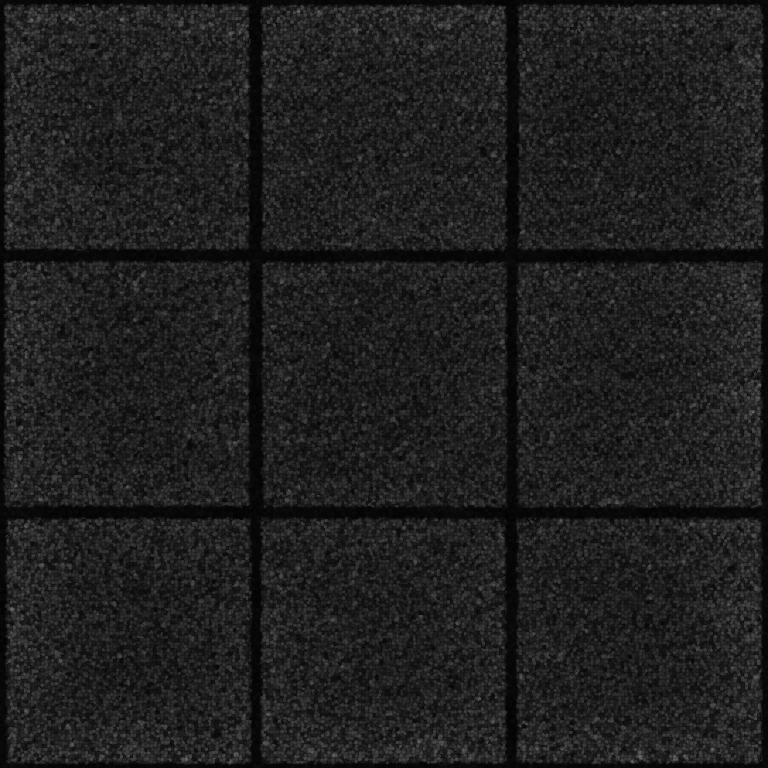
A Shadertoy shader for this texture:

```glsl
// Three by three dark concrete pavers with narrow, nearly black joints.
// Cellular noise at two scales makes the aggregate; sines fray the edges,
// and hashed blots and a paler rim weather each paver differently.

vec3 hash3(vec2 p) {
    vec3 k = vec3(dot(p, vec2(127.1, 311.7)),
                  dot(p, vec2(269.5, 183.3)),
                  dot(p, vec2(419.2, 371.9)));
    return fract(sin(k) * 43758.5);
}

// Distance to the nearest stone centre, and that stone's random tone.
vec2 stones(vec2 p) {
    vec2 cell = floor(p), nearest = vec2(9.0, 0.0);
    for (int j = -1; j <= 1; j++)
    for (int i = -1; i <= 1; i++) {
        vec2 c = cell + vec2(i, j);
        vec3 h = hash3(c);
        float d = length(c + 0.15 + 0.7 * h.xy - p);
        if (d < nearest.x) nearest = vec2(d, h.z);
    }
    return nearest;
}

// Slow layered waves, roughly -1 to 1.
float waves(vec2 p) {
    return 0.5 * sin(p.x + 1.7 * sin(p.y * 0.8))
         + 0.3 * sin(p.y * 2.3 + 1.3 * sin(p.x * 1.7))
         + 0.2 * sin(p.x * 4.1 - p.y * 3.7);
}

// Distance inwards from the edge of a slightly rounded paver.
float insetFromEdge(vec2 p) {
    vec2 q = abs(p) - 0.465;
    return 0.016 - length(max(q, 0.0)) - min(max(q.x, q.y), 0.0);
}

void mainImage(out vec4 fragColor, in vec2 fragCoord) {
    vec2 uv = fragCoord / iResolution.xy;
    vec2 tile = floor(uv * 3.0);
    vec2 p = fract(uv * 3.0) - 0.5;
    vec3 seed = hash3(tile + 4.0);
    float aa = 3.0 / iResolution.y;

    // Aggregate: fine grit, dark pores and scattered paler pebbles
    vec2 grit = stones(uv * 225.0);
    vec2 pebble = stones(uv * 105.0 + 17.0);
    float tone = (0.07 + 0.15 * grit.y) * (1.0 - 0.4 * smoothstep(0.2, 0.8, grit.x));
    float chip = 1.0 - smoothstep(0.2, 0.48, pebble.x);
    tone += 0.11 * chip * smoothstep(0.84, 1.0, pebble.y);
    tone *= 1.0 - 0.45 * chip * (1.0 - smoothstep(0.1, 0.2, pebble.y));

    // Wear: pale rims, brighter outer border, faint mottling
    float inset = insetFromEdge(p - 0.008 * (seed.xy - 0.5));
    float rim = exp(-max(inset, 0.0) * 9.0);
    vec2 side = abs(uv - 0.5) * 2.0;
    float border = smoothstep(0.7, 1.0, max(side.x, side.y * 0.96));
    float mottle = waves(uv * 19.0 + 3.0) + 0.5 * waves(uv.yx * 47.0);
    tone *= 0.93 + 0.2 * rim + 0.24 * border + 0.05 * mottle + 0.08 * (seed.z - 0.5);

    // Damp blots: a few soft, irregular dark spots on each paver
    for (int i = 0; i < 3; i++) {
        vec3 h = hash3(tile * 7.0 + float(i) * 3.1 + 1.0);
        vec2 d = (p - 0.84 * (h.xy - 0.5)) * vec2(1.0, 0.8 + 0.7 * h.z);
        float radius = 0.014 + 0.032 * h.z * h.z;
        float r = length(d) + 0.3 * radius * waves(p * 60.0 + h.xy * 9.0);
        tone *= 1.0 - 0.6 * h.x * (1.0 - smoothstep(0.5 * radius, 1.5 * radius, r));
    }

    // Joints: dusty black grooves with a shaded, crumbling edge
    float fray = 0.0025 * waves(uv * 130.0) + 0.004 * (grit.y - 0.5);
    float face = smoothstep(-aa, aa + 0.006, inset + fray);
    float dust = 0.02 + 0.025 * grit.y * grit.y + 0.008 * waves(uv * 33.0);
    tone *= 0.72 + 0.28 * smoothstep(0.0, 0.018, inset + fray);
    tone = mix(dust, tone, face);

    fragColor = vec4(vec3(clamp(tone, 0.0, 1.0)), 1.0);
}
```
